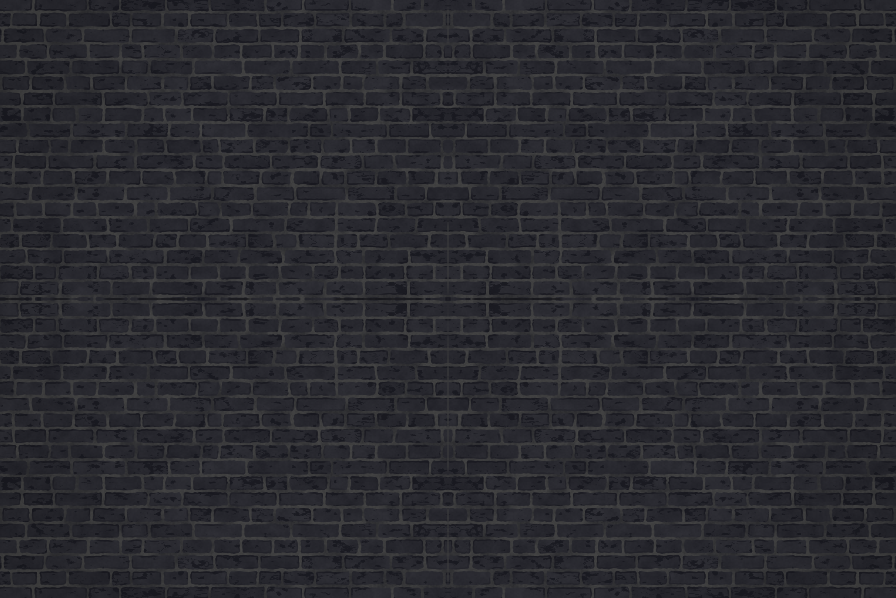
Write a WebGL 1 fragment shader that draws this texture.

```glsl
precision highp float;
uniform vec2 u_resolution;

float hash(vec2 p) {
  return fract(sin(dot(p, vec2(127.1, 311.7))) * 43758.5453);
}

float noise(vec2 p) {
  vec2 i = floor(p), f = fract(p);
  f = f * f * (3.0 - 2.0 * f);
  return mix(mix(hash(i), hash(i + vec2(1.0, 0.0)), f.x),
             mix(hash(i + vec2(0.0, 1.0)), hash(i + vec2(1.0, 1.0)), f.x), f.y);
}

float fbm(vec2 p) {
  float sum = 0.0, amp = 0.5;
  for (int k = 0; k < 4; k++) {
    sum += amp * noise(p);
    p = p * 2.03 + 17.3;
    amp *= 0.5;
  }
  return sum / 0.9375;
}

// Uneven position of a vertical joint, in brick lengths
float jointAt(float index, float row) {
  return index + 0.48 * (hash(vec2(index, row + 31.0)) - 0.5);
}

void main() {
  float pixel = 1.0 / u_resolution.y;
  vec2 centred = (gl_FragCoord.xy - 0.5 * u_resolution) * pixel;

  // The wall is mirrored about both centre lines
  vec2 wall = abs(centred);
  vec2 wobble = vec2(noise(wall * 75.0), noise(wall * 75.0 + 40.0)) - 0.5;
  vec2 p = wall + wobble * vec2(0.003, 0.0018);

  // Courses alternate between long and short bricks
  float pitch = 0.0264;
  float course = (p.y - 0.0047) / pitch;
  float row = floor(course);
  float brickLength = mix(0.073, 0.051, mod(row, 2.0));
  float along = p.x / brickLength + hash(vec2(row, 7.0));
  float column = floor(along);
  if (along < jointAt(column, row)) column -= 1.0;
  else if (along > jointAt(column + 1.0, row)) column += 1.0;
  float left = jointAt(column, row);
  float right = jointAt(column + 1.0, row);
  vec2 id = vec2(column, row);

  // Rounded brick outline with ragged edges
  vec2 local = vec2((along - 0.5 * (left + right)) * brickLength,
                    (course - row - 0.5) * pitch);
  vec2 halfSize = 0.5 * vec2((right - left) * brickLength, pitch);
  float mortarHalf = 0.0018 + 0.0009 * noise(wall * 38.0 + 9.0);
  vec2 corner = abs(local) - halfSize + mortarHalf + 0.0035;
  float edge = length(max(corner, 0.0)) + min(max(corner.x, corner.y), 0.0) - 0.0035;
  edge += (noise(wall * 260.0) - 0.5) * 0.0014;
  float face = 1.0 - smoothstep(-0.6 * pixel, 0.6 * pixel, edge);

  // Painted brick face: tone per brick, blotches and grain
  float blotch = fbm(wall * 55.0 + hash(id) * 20.0);
  float grain = noise(wall * 420.0) - 0.5;
  vec3 brick = vec3(0.157, 0.158, 0.184);
  brick += 0.022 * (hash(id + 3.7) - 0.5) + 0.05 * (blotch - 0.5) + 0.014 * grain;

  // Pits and short cracks, more frequent on some bricks
  float damage = hash(id + 11.3);
  float pits = smoothstep(0.66, 0.78, fbm(wall * vec2(85.0, 150.0) + 5.0) + 0.09 * damage);
  float crackPath = abs(fbm(wall * vec2(24.0, 70.0) + 60.0) - 0.5);
  float crack = (1.0 - smoothstep(0.004, 0.022, crackPath)) * smoothstep(0.65, 0.9, damage);
  brick = mix(brick, vec3(0.085, 0.087, 0.115), max(0.8 * pits, 0.65 * crack));

  // Mortar, dusty in places and darkened in others
  float dust = fbm(wall * 32.0 + 80.0);
  vec3 mortar = mix(vec3(0.185, 0.186, 0.197), vec3(0.252, 0.252, 0.254),
                    smoothstep(0.25, 0.65, dust));
  mortar += 0.03 * grain;
  vec3 color = mix(mortar, brick, face);

  // Broken shadow line around each brick, strongest on its inner side
  float rim = 1.0 - smoothstep(0.0005, 0.0022, abs(edge + 0.0012));
  float worn = smoothstep(0.42, 0.68, noise(wall * vec2(42.0, 65.0) + 23.0));
  float side = mix(0.75, 0.3, smoothstep(-0.007, 0.007, local.y));
  color = mix(color, vec3(0.09, 0.09, 0.118), rim * worn * side);

  // Dark broken seam along the horizontal centre line
  float seam = 1.0 - smoothstep(0.0008, 0.0026, wall.y);
  color = mix(color, vec3(0.085, 0.085, 0.1),
              0.7 * seam * smoothstep(0.35, 0.6, noise(vec2(wall.x * 34.0, 2.0))));

  // Pale mortar showing through the vertical centre seam
  float upright = 1.0 - smoothstep(0.0007, 0.0022, wall.x);
  color = mix(color, vec3(0.23, 0.23, 0.235),
              0.6 * upright * smoothstep(0.45, 0.65, noise(vec2(4.0, centred.y * 22.0))));

  // Slightly darker borders
  color *= 1.0 - 0.1 * smoothstep(0.5, 0.9, length(wall));
  gl_FragColor = vec4(color, 1.0);
}
```
